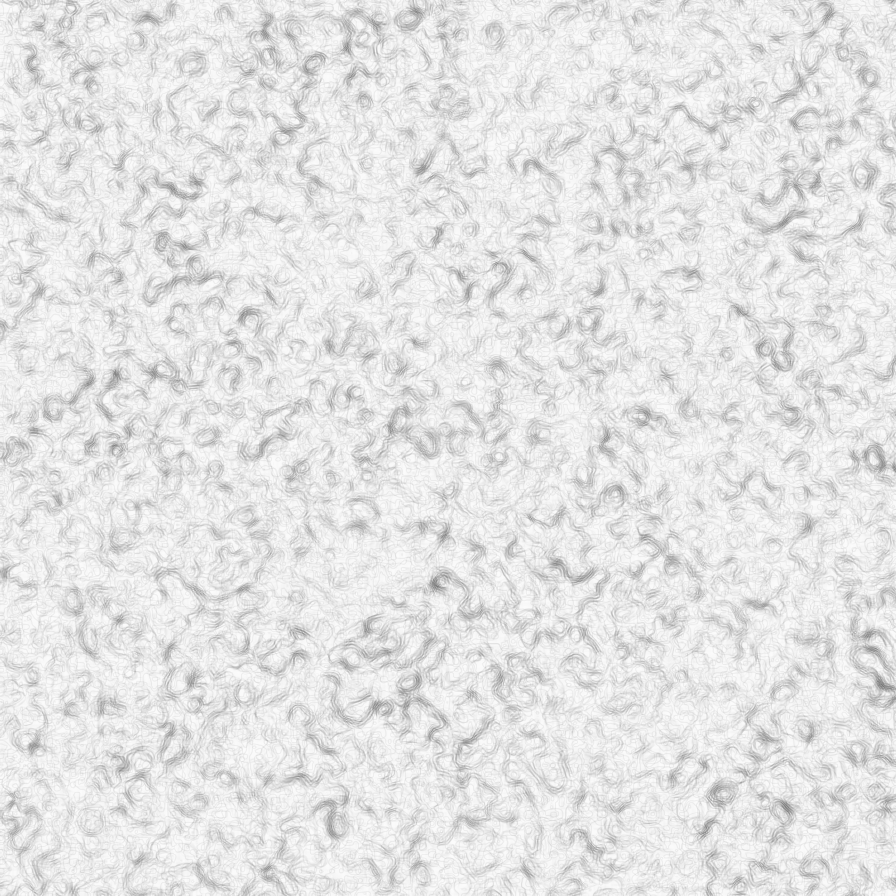
A WebGL 1 fragment shader for this texture:

```glsl
precision highp float;
// Pale paper covered in small, curly pencil loops over a faint woven grain.
// The loops are contour lines of a noise field, redrawn with a slight wobble
// and pressed harder where the field is steep, so strokes gather in grey arcs.
uniform vec2 u_resolution;

const float LOOP_CELLS = 46.0;
const float LOOP_TILT = 0.7;
const int STROKE_PASSES = 4;
const int SCRIBBLE_PASSES = 2;

float hash(vec2 p) {
  return fract(sin(dot(p, vec2(127.1, 311.7))) * 43758.5453);
}

float valueNoise(vec2 p) {
  vec2 cell = floor(p);
  vec2 f = fract(p);
  vec2 w = f * f * f * (f * (f * 6.0 - 15.0) + 10.0);
  float low = mix(hash(cell), hash(cell + vec2(1.0, 0.0)), w.x);
  float high = mix(hash(cell + vec2(0.0, 1.0)), hash(cell + vec2(1.0)), w.x);
  return mix(low, high, w.y);
}

vec2 rotate(vec2 p, float angle) {
  float c = cos(angle);
  float s = sin(angle);
  return vec2(c * p.x - s * p.y, s * p.x + c * p.y);
}

// Two octaves, tilted apart: broad bumps with smaller kinks
float height(vec2 p, float tilt) {
  float bumps = valueNoise(rotate(p, tilt));
  float kinks = valueNoise(rotate(p, -0.6 * tilt) * 1.7 + 31.7);
  return 0.62 * bumps + 0.38 * kinks;
}

// Height in x, slope per cell in y
vec2 heightAndSlope(vec2 p, float tilt) {
  const float STEP = 0.03;
  float h = height(p, tilt);
  float right = height(p + vec2(STEP, 0.0), tilt);
  float above = height(p + vec2(0.0, STEP), tilt);
  return vec2(h, length(vec2(right, above) - h) / STEP);
}

// Level line of even thickness; slope and halfWidth share one length unit
float contour(float h, float slope, float spacing, float halfWidth) {
  float away = abs(fract(h / spacing) - 0.5) * spacing / max(slope, 0.001);
  return 1.0 - smoothstep(0.0, halfWidth, away);
}

// Curly loops, traced several times with a small offset
float loopStrokes(vec2 uv, float halfWidth) {
  vec2 p = uv * LOOP_CELLS;
  float ink = 0.0;
  for (int i = 0; i < STROKE_PASSES; i++) {
    vec2 seed = vec2(17.3, 9.1) * float(i + 1);
    vec2 wobble = vec2(valueNoise(p * 1.5 + seed), valueNoise(p * 1.5 - seed)) - 0.5;
    vec2 field = heightAndSlope(p + wobble * 0.42, LOOP_TILT);
    float pressure = pow(field.y, 1.5) / (1.0 + field.y);
    ink += pressure * contour(field.x, field.y * LOOP_CELLS, 0.14, halfWidth);
  }
  return ink;
}

// Faint, boxy tangle of thin level and upright lines
float scribble(vec2 uv, float halfWidth) {
  float ink = 0.0;
  for (int i = 0; i < SCRIBBLE_PASSES; i++) {
    float cells = 66.0 + 44.0 * float(i);
    vec2 field = heightAndSlope(uv * cells + 53.0, 0.0);
    ink += contour(field.x, field.y * cells, 0.23, halfWidth);
  }
  return ink;
}

// Short level and upright fibres
float fibres(vec2 uv) {
  float level = valueNoise(uv * vec2(55.0, 410.0) + 7.0);
  float upright = valueNoise(uv * vec2(410.0, 55.0) + 71.0);
  return level * level + upright * upright;
}

void main() {
  vec2 uv = gl_FragCoord.xy / min(u_resolution.x, u_resolution.y);

  // Patches of slightly heavier and lighter drawing
  float patches = 0.7 + 0.6 * valueNoise(uv * 14.0 + 3.0);

  float ink = 0.18 * patches * loopStrokes(uv, 0.0018);
  ink += 0.05 * scribble(uv, 0.0013);
  ink += 0.022 * fibres(uv);

  // Overlapping strokes darken the paper less and less
  float shade = 0.985 * exp(-ink);
  gl_FragColor = vec4(vec3(shade), 1.0);
}
```
